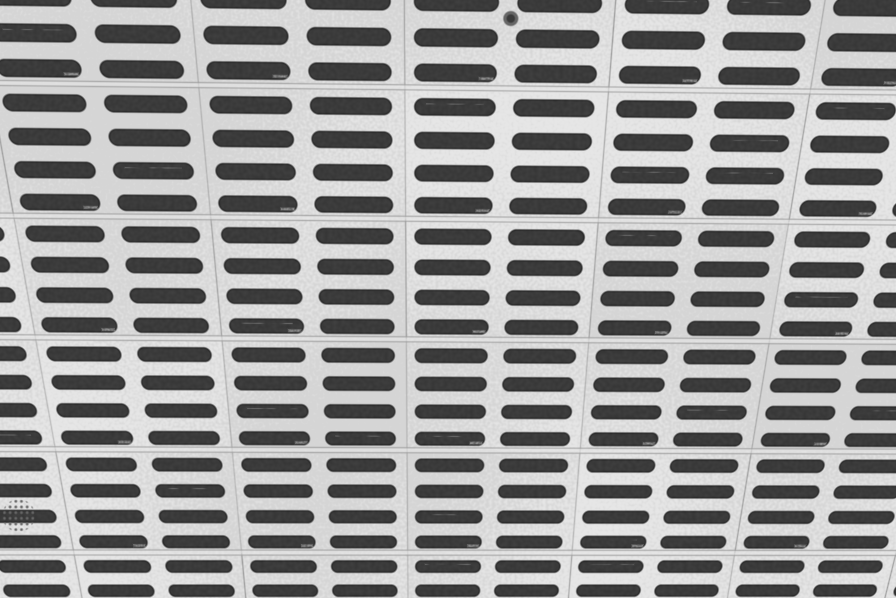
Give the GLSL for this pattern, as a WebGL 2 fragment shader.

```glsl
#version 300 es
precision highp float;
// Ceiling of pale metal panels with dark rounded slots, seen in slight perspective.

#define PANEL_WIDTH 0.3553     // panel width at the top edge, in canvas heights
#define WIDTH_TAPER 0.0855     // loss of panel width from top to bottom
#define ROW_DENSITY 4.352      // panels per canvas height at the first seam
#define ROW_TAPER 0.197        // vertical foreshortening
#define FIRST_SEAM 0.146       // distance of the first seam from the top
#define TILT 0.0125            // slope of the rows at the top
#define SLOT_HALF_LENGTH 0.201 // share of panel width
#define SLOT_RADIUS 0.258      // share of row pitch
#define SEAM_HALF_WIDTH 0.0009
#define SEAM_GAP 0.0042        // half distance of the paired horizontal lines
#define GRAIN 0.45

uniform vec2 u_resolution;
out vec4 fragColor;

const float FACE_SHADE = 0.835;
const float FACE_LIGHT = 0.90;
const float SEAM_GREY = 0.58;
const float SLOT_DARK = 0.23;
const float SLOT_RIM = 0.15;
const float MARK_GREY = 0.62;

float hash(vec2 p) {
    vec3 q = fract(p.xyx * vec3(0.1031, 0.1030, 0.0973));
    q += dot(q, q.yzx + 33.33);
    return fract((q.x + q.y) * q.z);
}

vec2 gradient(vec2 cell) {
    float a = 6.28318 * hash(cell + 71.0);
    return vec2(cos(a), sin(a));
}

float gradientNoise(vec2 p) {
    vec2 i = floor(p), f = p - i;
    vec2 s = f * f * f * (f * (f * 6.0 - 15.0) + 10.0);
    vec2 e = vec2(1.0, 0.0);
    float low = mix(dot(gradient(i), f), dot(gradient(i + e), f - e), s.x);
    float high = mix(dot(gradient(i + e.yx), f - e.yx), dot(gradient(i + 1.0), f - 1.0), s.x);
    return mix(low, high, s.y);
}

float capsule(vec2 p, float halfLength, float radius) {
    p.x = max(abs(p.x) - halfLength + radius, 0.0);
    return length(p) - radius;
}

float box(vec2 p, vec2 halfSize) {
    vec2 d = abs(p) - halfSize;
    return max(d.x, d.y);
}

float cover(float d, float soft) {
    return 1.0 - smoothstep(-soft, soft, d);
}

void main() {
    // Canvas heights: x from the middle, y down from the top.
    vec2 p = vec2(gl_FragCoord.x - 0.5 * u_resolution.x,
                  u_resolution.y - gl_FragCoord.y) / u_resolution.y;
    float soft = max(0.85 / u_resolution.y, 0.002);

    // Perspective to panel coordinates.
    float width = PANEL_WIDTH - WIDTH_TAPER * p.y;
    float u = (p.x + 0.073 - 0.006 * p.y) / width;
    u *= 1.0 + 0.005 * u;
    float t = p.y - FIRST_SEAM - TILT * (1.0 - 1.03 * p.y) * (p.x + 0.07);
    float depth = 1.0 - ROW_TAPER * t;
    float v = ROW_DENSITY * t / depth;
    float panelHeight = depth * depth / ROW_DENSITY;
    float pitch = 0.25 * panelHeight;
    vec2 panel = floor(vec2(u, v));

    // Panel face: broad shading, fine grain and a tone for each panel.
    float tone = gradientNoise(p * 2.3 + 4.0) * 0.6
               + gradientNoise(p * 190.0) * GRAIN
               + (hash(panel + 9.0) - 0.5) * 0.3;
    float shade = mix(FACE_SHADE, FACE_LIGHT, smoothstep(-0.3, 0.4, tone));

    // Seams: single upright lines, paired lines across.
    float upright = abs(u - round(u)) * width;
    float across = abs(v - round(v)) * panelHeight;
    float wear = mix(0.5, 1.0, hash(vec2(round(u), panel.y) + 20.0));
    shade = mix(shade, SEAM_GREY, wear * cover(upright - SEAM_HALF_WIDTH, soft));
    shade = mix(shade, FACE_LIGHT, 0.6 * cover(across - SEAM_GAP, soft));
    shade = mix(shade, SEAM_GREY, 0.75 * cover(abs(across - SEAM_GAP) - SEAM_HALF_WIDTH, soft));

    // Slots: two columns of four in every panel.
    float side = step(0.4875, fract(u));
    float row = floor(v * 4.0 - 0.068);
    vec2 slotId = vec2(panel.x * 2.0 + side, row);
    vec2 q = vec2((fract(u) - mix(0.246, 0.735, side)) * width,
                  (v * 4.0 - row - 0.568) * pitch);
    float radius = SLOT_RADIUS * pitch;
    float slot = capsule(q, SLOT_HALF_LENGTH * width, radius);
    float inside = mix(SLOT_RIM, SLOT_DARK, smoothstep(0.0, 0.0045, -slot));
    inside += 0.03 * gradientNoise(p * 140.0);

    // Faint scratches in a few slots.
    float scratched = step(0.86, hash(slotId + 40.0));
    float scratch = cover(box(q + vec2(0.0, 0.35 * radius), vec2(0.14 * width, 0.0004)), soft);
    inside += 0.25 * scratched * scratch * smoothstep(-0.2, 0.3, gradientNoise(p * 45.0));

    // Small broken smudge at the foot of the last slot on the left.
    float lastRow = step(2.5, mod(row, 4.0)) * (1.0 - side);
    float smudge = cover(box(q - vec2(0.15 * width, 0.6 * radius), vec2(0.035 * width, 0.0022)), soft);
    inside = mix(inside, MARK_GREY, lastRow * smudge * (0.65 + 0.5 * gradientNoise(p * 230.0)));
    shade = mix(shade, inside, cover(slot, soft));

    // Round fixture near the top.
    float fixture = length(p - vec2(0.105, 0.031));
    shade = mix(shade, 0.40, cover(fixture - 0.0125, soft));
    shade = mix(shade, SLOT_DARK, cover(fixture - 0.007, soft));

    // Patch of pinholes at the lower left.
    vec2 holes = p - vec2(-0.718, 0.862);
    vec2 hole = (fract(holes / 0.0095) - 0.5) * 0.0095;
    float patchArea = cover(length(holes) - 0.027, soft);
    shade = mix(shade, 0.40, patchArea * cover(length(hole) - 0.0022, soft));

    fragColor = vec4(vec3(clamp(shade, 0.0, 1.0)), 1.0);
}
```
